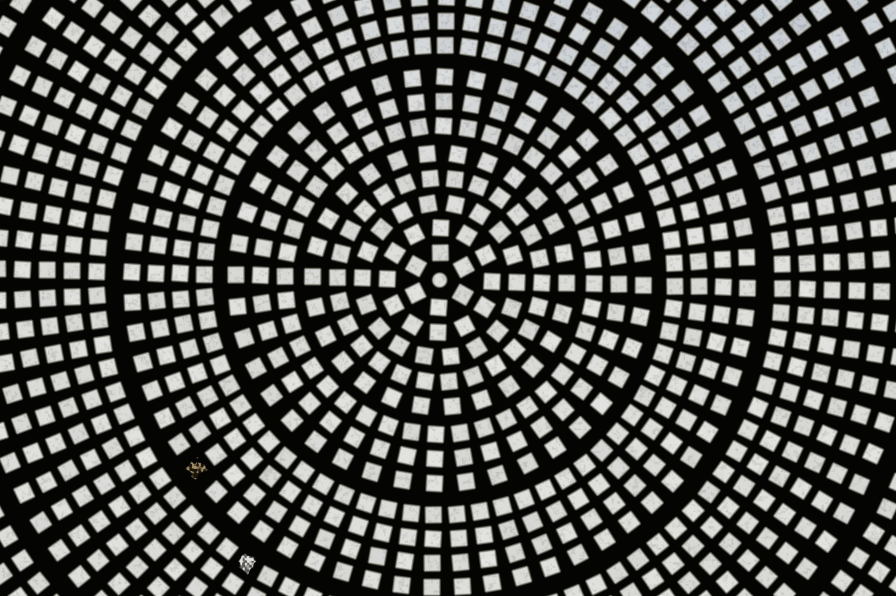
Reproduce this pattern procedurally as a WebGL 2 fragment shader.

```glsl
#version 300 es
precision highp float;
// A dome of small backlit square panes set in concentric rings on black.
// Polar coordinates are snapped to the nearest ring and slot, then a rounded
// box is drawn there; bands of rings share a pane count and leave dark gaps.

uniform vec2 u_resolution;
out vec4 fragColor;

const float TAU = 6.2831853;
const float TILT = 0.025;            // clockwise turn of the whole dome
const vec2 CENTRE = vec2(0.736, 0.530);
const float GLASS_HALF = 0.0131;     // half width of the bright glass
const float RIM = 0.0015;            // width of the grey frame

const vec3 BLACK = vec3(0.016, 0.016, 0.010);
const vec3 HALO = vec3(0.18, 0.18, 0.15);
const vec3 FRAME = vec3(0.40, 0.40, 0.365);
const vec3 GLASS = vec3(0.865, 0.865, 0.855);
const vec3 GLASS_EDGE = vec3(0.71, 0.71, 0.69);

float hash(vec2 p) {
    vec3 q = fract(vec3(p.xyx) * vec3(0.1031, 0.1030, 0.0973));
    q += dot(q, q.yzx + 33.33);
    return fract((q.x + q.y) * q.z);
}

float valueNoise(vec2 p) {
    vec2 i = floor(p), f = fract(p);
    f = f * f * (3.0 - 2.0 * f);
    float low = mix(hash(i), hash(i + vec2(1, 0)), f.x);
    float high = mix(hash(i + vec2(0, 1)), hash(i + vec2(1, 1)), f.x);
    return mix(low, high, f.y);
}

float roundedBox(vec2 p, float halfSize, float corner) {
    vec2 q = abs(p) - halfSize + corner;
    return length(max(q, 0.0)) + min(max(q.x, q.y), 0.0) - corner;
}

float cover(float d, float aa) {
    return 1.0 - smoothstep(-aa, aa, d);
}

// Shades one pane from the signed distance to its glass
vec3 paintPane(vec3 base, float d, vec3 glass, float aa) {
    vec3 col = mix(base, HALO, 0.75 * (1.0 - smoothstep(RIM * 0.5, RIM + 0.0022, d)));
    col = mix(col, FRAME, cover(d - RIM, aa));
    vec3 inner = mix(GLASS_EDGE, glass, smoothstep(0.0, 0.0024, -d));
    return mix(col, inner, cover(d, aa));
}

// Glass tint with dust, a little cooler towards the upper right
vec3 glassColour(vec2 p, float id) {
    float dust = valueNoise(p * 190.0 + id * 40.0) * 0.6 + valueNoise(p * 430.0) * 0.4;
    float cool = smoothstep(0.75, 1.7, p.x + p.y * 0.6) * smoothstep(0.55, 1.0, p.y);
    vec3 col = GLASS + (id - 0.5) * 0.05 - 0.09 * smoothstep(0.45, 0.9, dust);
    return col - cool * vec3(0.07, 0.045, 0.015);
}

// Fallen leaves: coarse brown and white flecks over a pane
vec3 leafColour(vec2 p, float paleness) {
    float fleck = valueNoise(p * 260.0);
    vec3 dark = mix(vec3(0.10, 0.08, 0.04), vec3(0.38, 0.37, 0.34), paleness);
    vec3 light = mix(vec3(0.62, 0.55, 0.40), vec3(0.88), paleness);
    return mix(dark, light, smoothstep(0.3, 0.7, fleck));
}

// A band of evenly spaced rings; the innermost band grows its counts outward
vec3 drawBand(vec3 base, vec2 p, float band, float first, float pitch, float rings, float aa) {
    vec2 v = p - CENTRE;
    float ring = clamp(round((length(v) - first) / pitch), 0.0, rings - 1.0);
    float radius = first + ring * pitch;
    float count = band > 0.5 ? 16.0 + 24.0 * band : (ring < 2.5 ? 6.0 * (ring + 1.0) : 26.0);
    float start = band < 0.5 && ring < 0.5 ? TAU / 12.0 : 0.0;
    float slotStep = TAU / count;
    float slot = round((atan(v.y, v.x) + TILT - start) / slotStep);
    float angle = slot * slotStep + start - TILT;
    slot = mod(slot, count);

    // Local frame of the pane, with slight hand-set irregularity
    vec2 cell = vec2(slot + 7.0, ring * 13.0 + band * 71.0);
    float id = hash(cell);
    angle += (hash(cell + 19.0) - 0.5) * 0.0015 / radius;
    vec2 outward = vec2(cos(angle), sin(angle));
    vec2 q = v - outward * radius;
    q = vec2(dot(q, outward), dot(q, vec2(-outward.y, outward.x)));
    float twist = (id - 0.5) * 0.09;
    q += twist * vec2(-q.y, q.x);

    float d = roundedBox(q, GLASS_HALF, 0.0018);
    vec3 glass = glassColour(p, id);
    bool brownLeaf = band == 2.0 && ring == 3.0 && slot == 39.0;
    bool paleLeaf = band == 3.0 && ring == 0.0 && slot == 58.0;
    if (brownLeaf || paleLeaf) {
        float ragged = d + 0.009 * (valueNoise(p * 150.0) - 0.3);
        return mix(base, leafColour(p, paleLeaf ? 1.0 : 0.0), cover(ragged, aa * 1.5));
    }
    return paintPane(base, d, glass, aa);
}

void main() {
    vec2 p = gl_FragCoord.xy / u_resolution * vec2(1.5, 1.0);
    float aa = 0.7 / u_resolution.y;
    vec3 col = BLACK;

    // Bands from the middle outward
    col = drawBand(col, p, 0.0, 0.0459, 0.0417, 5.0, aa);
    col = drawBand(col, p, 1.0, 0.2588, 0.0412, 3.0, aa);
    col = drawBand(col, p, 2.0, 0.3940, 0.0405, 4.0, aa);
    col = drawBand(col, p, 3.0, 0.5742, 0.0415, 6.0, aa);
    col = drawBand(col, p, 4.0, 0.8420, 0.0415, 4.0, aa);

    // Round pane at the hub
    col = paintPane(col, length(p - CENTRE) - 0.0115, glassColour(p, 0.5), aa);
    fragColor = vec4(col, 1.0);
}
```
